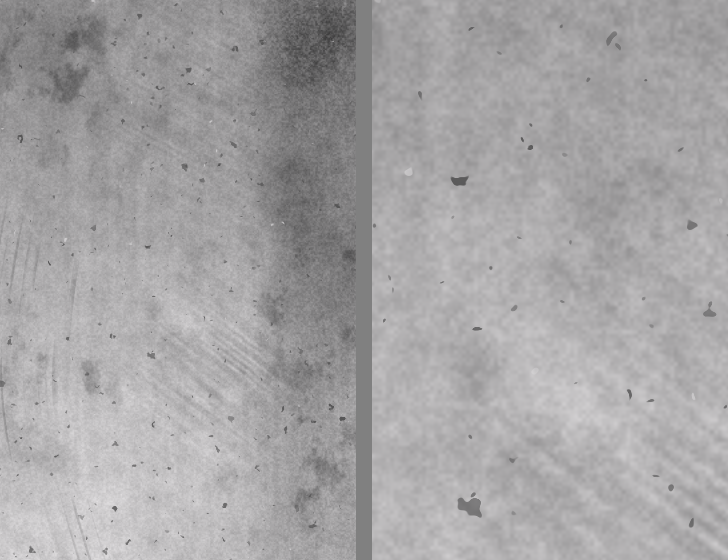
Left, the full canvas; right, a detail of the centre.
Give the GLSL for this texture, as a Shadertoy shader.

```glsl
float hash(vec2 p) {
    vec3 q = fract(vec3(p.xyx) * 0.1031);
    q += dot(q, q.yzx + 33.33);
    return fract((q.x + q.y) * q.z);
}

float noise(vec2 p) {
    vec2 i = floor(p), f = fract(p);
    f = f * f * (3.0 - 2.0 * f);
    return mix(mix(hash(i), hash(i + vec2(1, 0)), f.x),
               mix(hash(i + vec2(0, 1)), hash(i + vec2(1, 1)), f.x), f.y);
}

float fbm(vec2 p, int octaves) {
    float sum = 0.0, weight = 0.5, total = 0.0;
    for (int i = 0; i < octaves; i++) {
        sum += weight * noise(p);
        total += weight;
        p = mat2(1.6, 1.2, -1.2, 1.6) * p + 17.3;
        weight *= 0.58;
    }
    return sum / total;
}

vec2 rotate(vec2 p, float angle) {
    float c = cos(angle), s = sin(angle);
    return vec2(c * p.x + s * p.y, c * p.y - s * p.x);
}

// Soft elliptical mask
float blob(vec2 p, vec2 center, vec2 radius) {
    vec2 d = (p - center) / radius;
    return exp(-dot(d, d));
}

// Fine parallel lines, centred on zero, running along the given angle
float streaks(vec2 p, float angle, float lineCount, float stretch) {
    vec2 q = rotate(p, angle);
    q.y += 0.004 * noise(q * 7.0);
    return noise(q * vec2(lineCount / stretch, lineCount)) - 0.5;
}

// Scattered ragged spots with random size and strength
float spots(vec2 p, float cells, float share, float radius, float seed) {
    vec2 warp = vec2(noise(p * 190.0 + seed), noise(p * 190.0 + seed + 40.0)) - 0.5;
    vec2 q = p + warp * radius * 1.5;
    vec2 home = floor(p * cells);
    float edge = 0.8 / iResolution.y, cover = 0.0;
    for (int y = -1; y <= 1; y++)
    for (int x = -1; x <= 1; x++) {
        vec2 id = home + vec2(x, y) + seed;
        vec2 center = (id - seed + vec2(hash(id + 3.1), hash(id + 7.7))) / cells;
        float size = radius * mix(0.35, 1.0, pow(hash(id + 11.9), 2.0));
        vec2 d = rotate(q - center, 6.28 * hash(id + 23.0)) * vec2(0.8, 1.2);
        float spot = 1.0 - smoothstep(size - edge, size + edge, length(d));
        cover = max(cover, spot * step(hash(id), share) * mix(0.45, 1.0, hash(id + 31.0)));
    }
    return cover;
}

// Broad light falloff and large stains
float baseTone(vec2 uv) {
    float tone = mix(0.735, 0.585, smoothstep(0.0, 1.0, uv.y));
    tone += 0.06 * blob(uv, vec2(0.1, 0.0), vec2(0.5, 0.25));
    tone += 0.05 * blob(uv, vec2(0.55, 0.45), vec2(0.25, 0.28));
    tone += 0.06 * blob(uv, vec2(0.35, 0.9), vec2(0.1, 0.06));
    tone -= 0.11 * smoothstep(0.66, 0.84, uv.x);
    tone -= 0.07 * blob(uv, vec2(0.9, 0.56), vec2(0.2, 0.14));
    tone -= 0.11 * blob(uv, vec2(0.87, 0.92), vec2(0.12, 0.09));
    tone -= 0.08 * blob(uv, vec2(0.81, 0.69), vec2(0.04, 0.02));
    tone -= 0.06 * blob(uv, vec2(0.12, 0.93), vec2(0.18, 0.1));
    return tone;
}

void mainImage(out vec4 fragColor, in vec2 fragCoord) {
    vec2 uv = fragCoord / iResolution.xy;
    vec2 p = fragCoord / iResolution.y;
    vec2 wobble = 0.06 * vec2(fbm(p * 9.0, 3), fbm(p * 9.0 + 50.0, 3)) - 0.03;
    float tone = baseTone(uv + wobble);

    // Cloudy mottling
    tone += 0.15 * (fbm(p * 6.0 + 4.0, 5) - 0.5);
    tone += 0.10 * (fbm(p * vec2(34.0, 28.0), 4) - 0.5);

    // Rough dark patches gathered along the sides
    float sides = blob(uv, vec2(0.15, 0.9), vec2(0.18, 0.16))
                + blob(uv, vec2(0.15, 0.33), vec2(0.16, 0.1))
                + blob(uv, vec2(0.92, 0.5), vec2(0.2, 0.13))
                + blob(uv, vec2(0.85, 0.2), vec2(0.18, 0.12))
                + 0.6 * blob(uv, vec2(0.57, 0.46), vec2(0.14, 0.07));
    float scuff = smoothstep(0.52, 0.74, fbm(p * vec2(24.0, 18.0) + 9.0, 5));
    tone -= 0.15 * scuff * (0.15 + sides);

    // Trowel marks: diagonal in the middle, near vertical on the left
    float sweep = blob(uv, vec2(0.62, 0.32), vec2(0.2, 0.14));
    float upper = blob(uv, vec2(0.55, 0.82), vec2(0.25, 0.2));
    float leftSide = 1.0 - smoothstep(0.2, 0.5, uv.x);
    tone += 0.13 * streaks(p, -0.66, 190.0, 22.0) * sweep;
    tone += 0.07 * streaks(p, -0.5, 170.0, 16.0) * upper;
    vec2 bent = p + vec2(0.05 * sin(p.y * 5.0), 0.0);
    float groove = smoothstep(0.25, 0.48, streaks(bent, 1.62, 150.0, 40.0));
    tone -= 0.09 * groove * leftSide * smoothstep(0.35, 0.65, noise(p * vec2(9.0, 5.0)));
    tone += 0.03 * streaks(p, 1.57, 110.0, 30.0);

    // Fine grain, coarser in the dark upper corner
    float corner = blob(uv, vec2(0.88, 0.92), vec2(0.14, 0.1));
    float grain = noise(p * 420.0) + noise(p * 230.0 + 70.0) - 1.0;
    tone += grain * (0.055 + 0.05 * corner + 0.02 * smoothstep(0.6, 0.9, uv.x));

    // Pits and pale chips
    tone = mix(tone, 0.27, 0.8 * spots(p, 20.0, 0.4, 0.0055, 13.0));
    tone = mix(tone, 0.32, 0.75 * spots(p, 44.0, 0.22, 0.0028, 57.0));
    tone = mix(tone, 0.88, 0.7 * spots(p, 24.0, 0.1, 0.003, 91.0));
    tone = mix(tone, 0.82, 0.8 * corner * spots(p, 28.0, 0.3, 0.006, 133.0));

    vec3 concreteTint = vec3(1.0, 0.991, 0.998);
    fragColor = vec4(clamp(tone, 0.0, 1.0) * concreteTint, 1.0);
}
```
